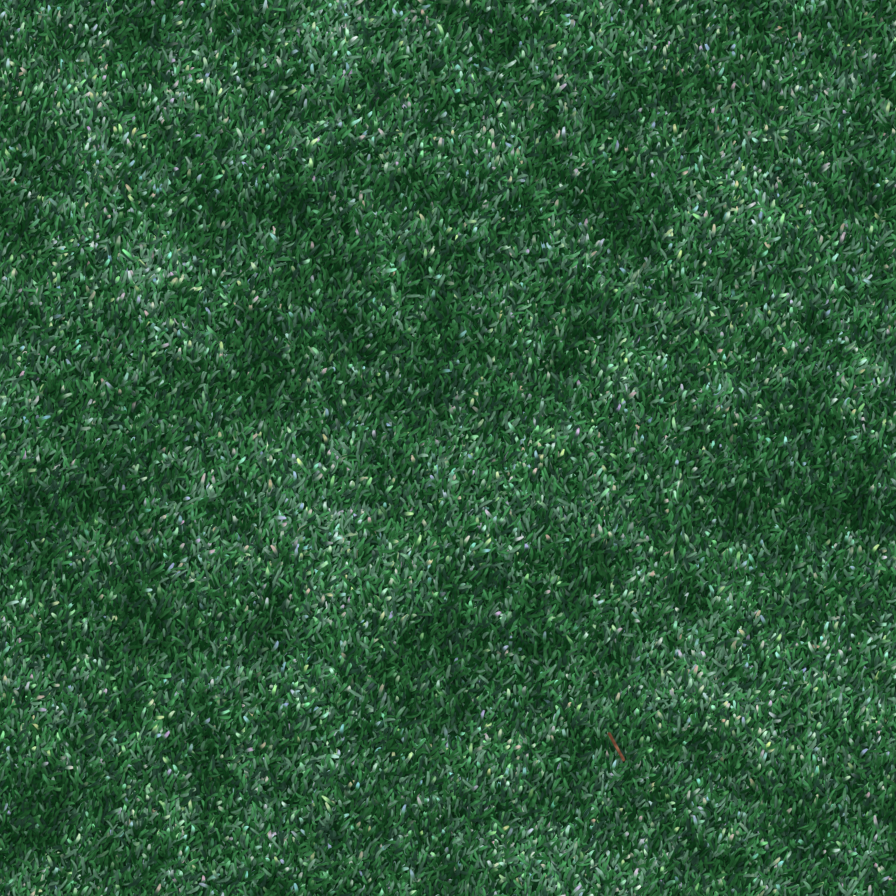
Give the GLSL for this texture, as a Shadertoy shader.

```glsl
vec3 hash3(ivec3 cell) {
    uvec3 v = uvec3(cell + 4096) * 1664525u + 1013904223u;
    v.x += v.y * v.z; v.y += v.z * v.x; v.z += v.x * v.y;
    v ^= v >> 16u;
    v.x += v.y * v.z; v.y += v.z * v.x; v.z += v.x * v.y;
    return vec3(v >> 8u) / 16777216.0;
}

float gradientAt(ivec2 corner, vec2 offset) {
    float angle = 6.2832 * hash3(ivec3(corner, 77)).x;
    return dot(vec2(cos(angle), sin(angle)), offset);
}

float gradientNoise(vec2 p) {
    ivec2 i = ivec2(floor(p));
    vec2 f = fract(p);
    vec2 u = f * f * f * (f * (f * 6.0 - 15.0) + 10.0);
    float low = mix(gradientAt(i, f), gradientAt(i + ivec2(1, 0), f - vec2(1, 0)), u.x);
    float high = mix(gradientAt(i + ivec2(0, 1), f - vec2(0, 1)), gradientAt(i + 1, f - 1.0), u.x);
    return mix(low, high, u.y);
}

float segmentDistance(vec2 p, vec2 a, vec2 b) {
    vec2 ab = b - a;
    return length(p - a - ab * clamp(dot(p - a, ab) / dot(ab, ab), 0.0, 1.0));
}

// Blade colour: shaded greens, greyed greens and a few glossy ones
vec3 bladeColor(vec3 rnd, float along, float clump) {
    float tone = clamp(rnd.x + 0.45 * clump, 0.0, 1.0);
    vec3 green = mix(vec3(0.06, 0.23, 0.10), vec3(0.16, 0.38, 0.20), smoothstep(0.0, 0.5, tone));
    green = mix(green, vec3(0.26, 0.53, 0.32), smoothstep(0.55, 1.0, tone));
    vec3 grey = mix(vec3(0.13, 0.25, 0.19), vec3(0.37, 0.53, 0.43), smoothstep(0.2, 0.9, tone));
    vec3 color = mix(green, grey, smoothstep(0.58, 0.7, rnd.y + 0.3 * clump));
    color *= 0.84 + 0.32 * along;

    // Reflection near the tip, slightly tinted
    float gloss = smoothstep(0.84, 0.97, rnd.z + 0.22 * clump);
    vec3 tint = vec3(0.66, 0.79, 0.70) + 0.28 * (fract(rnd.yxz * 37.0) - 0.5);
    return mix(color, tint, gloss * smoothstep(0.15, 0.75, along));
}

void mainImage(out vec4 fragColor, in vec2 fragCoord) {
    vec2 uv = fragCoord / iResolution.y;
    float edge = max(0.0011, 0.8 / iResolution.y);

    // Broad patches and smaller tufts
    float clump = 0.5 * gradientNoise(uv * vec2(4.0, 6.0))
                + 0.6 * gradientNoise(uv * 15.0 + 9.0)
                + 0.5 * gradientNoise(uv * 38.0 + 21.0);

    vec3 color = vec3(0.06, 0.20, 0.10) * (1.0 + 0.5 * gradientNoise(uv * 130.0));

    // Overlapping layers of jittered blades
    for (int layer = 0; layer < 8; layer++) {
        float cells = 82.0 + 3.0 * float(layer);
        vec2 grid = uv * cells + 0.37 * float(layer);
        ivec2 home = ivec2(floor(grid));
        for (int y = -1; y <= 1; y++)
        for (int x = -1; x <= 1; x++) {
            ivec2 cell = home + ivec2(x, y);
            vec3 place = hash3(ivec3(cell, layer));
            vec3 shape = hash3(ivec3(cell, layer + 20));
            vec3 look = hash3(ivec3(cell, layer + 40));

            // Most blades stand upright and lean to the right
            float lean = 0.3 + 1.5 * (place.z + shape.x - 1.0);
            vec2 up = vec2(sin(lean), cos(lean));
            vec2 d = (grid - vec2(cell) - place.xy) / cells;
            vec2 q = vec2(dot(d, vec2(up.y, -up.x)), dot(d, up));
            float halfLength = mix(0.0035, 0.0085, shape.y);
            float t = q.y / halfLength;
            q.x += (shape.z - 0.5) * 0.003 * t * t;

            float halfWidth = mix(0.0012, 0.0021, look.z) * (1.0 - 0.5 * t * t);
            float cover = (1.0 - smoothstep(-edge, edge, abs(q.x) - halfWidth))
                        * (1.0 - smoothstep(-edge, edge, abs(q.y) - halfLength));
            float along = clamp(0.5 + 0.5 * t, 0.0, 1.0);

            // Soft shadow beside each blade
            float shade = (1.0 - smoothstep(0.0, 0.004, abs(q.x - 0.001)))
                        * (1.0 - smoothstep(0.5, 1.2, abs(t)));
            color *= 1.0 - 0.2 * shade;
            color = mix(color, bladeColor(look, along, clump), cover);
        }
    }

    // Fine grain and patch brightness
    color *= 1.0 + 0.22 * gradientNoise(uv * 230.0) + 0.2 * clump;

    // Fallen twig
    float twig = segmentDistance(uv, vec2(0.680, 0.181), vec2(0.696, 0.152)) - 0.0018;
    vec3 bark = mix(vec3(0.30, 0.17, 0.12), vec3(0.62, 0.42, 0.32), 0.5 + gradientNoise(uv * 160.0));
    color = mix(color, bark, 1.0 - smoothstep(-edge, edge, twig));

    fragColor = vec4(clamp(color, 0.0, 1.0), 1.0);
}
```
